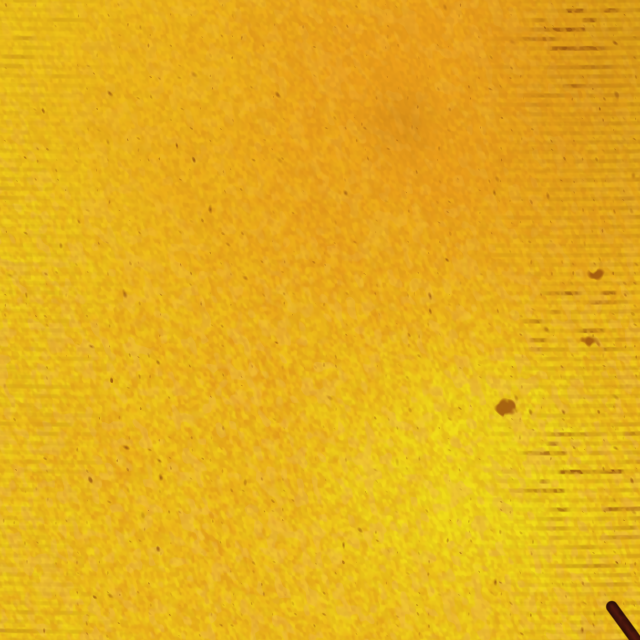
This texture is drawn by a Shadertoy shader. Its source:

```glsl
// Sunlit yellow paper: broad amber and lemon gradients under soft blended
// cellular grain, with faint horizontal ribs, scattered brown flecks,
// a few larger stains on the right and a dark rod at the lower right corner.

const vec3 AMBER  = vec3(0.902, 0.618, 0.098);
const vec3 LEMON  = vec3(0.924, 0.832, 0.095);
const vec3 PALE   = vec3(0.920, 0.715, 0.270);
const vec3 BROWN  = vec3(0.560, 0.300, 0.050);
const vec3 ROD    = vec3(0.240, 0.075, 0.040);

const vec2 WARM_CENTER   = vec2(0.66, 0.82);
const vec2 GLOW_CENTER   = vec2(0.77, 0.25);
const vec2 SMUDGE_CENTER = vec2(0.63, 0.81);
const vec2 ROD_START     = vec2(0.956, 0.052);
const vec2 ROD_END       = vec2(1.010, -0.022);
const float ROD_RADIUS   = 0.009;
const float GRAIN_SCALE  = 105.0;
const float RIB_COUNT    = 68.0;

float hash(vec2 p) {
    vec3 q = fract(p.xyx * 0.1031);
    q += dot(q, q.yzx + 33.33);
    return fract((q.x + q.y) * q.z);
}

vec2 hash2(vec2 p) {
    return vec2(hash(p + 17.3), hash(p + 71.9));
}

// Cellular noise with softly blended cell values, 0 to 1
float cells(vec2 p) {
    vec2 id = floor(p);
    float total = 0.0, weights = 0.0;
    for (int y = -1; y <= 1; y++)
    for (int x = -1; x <= 1; x++) {
        vec2 cell = id + vec2(x, y);
        vec2 d = p - cell - mix(vec2(0.15), vec2(0.85), hash2(cell));
        float w = exp(-4.2 * dot(d, d));
        total += w * hash(cell);
        weights += w;
    }
    return total / max(weights, 1e-5);
}

// One soft slanted fleck in a random share of the grid cells
float flecks(vec2 p, float share) {
    vec2 id = floor(p);
    vec2 d = fract(p) - mix(vec2(0.35), vec2(0.65), hash2(id));
    float angle = 0.5 + 1.2 * (hash(id + 5.1) - 0.5);
    d = mat2(cos(angle), -sin(angle), sin(angle), cos(angle)) * d;
    float size = mix(0.14, 0.30, hash(id + 9.7));
    float r = length(d * vec2(1.7, 0.9)) + 0.12 * (cells(p * 4.0) - 0.5);
    float present = step(hash(id + 31.0), share);
    return present * (1.0 - smoothstep(0.0, size, r)) * mix(0.3, 1.0, hash(id + 43.0));
}

float glow(vec2 p, vec2 center, float radius) {
    vec2 d = (p - center) / radius;
    return exp(-dot(d, d));
}

float segment(vec2 p, vec2 a, vec2 b) {
    vec2 pa = p - a, ba = b - a;
    return length(pa - ba * clamp(dot(pa, ba) / dot(ba, ba), 0.0, 1.0));
}

void mainImage(out vec4 fragColor, in vec2 fragCoord) {
    vec2 uv = fragCoord / iResolution.xy;
    float right = smoothstep(0.68, 1.0, uv.x);
    float left = 1.0 - smoothstep(0.0, 0.25, uv.x);
    float low = 1.0 - smoothstep(0.35, 0.75, uv.y - 0.2 * left);

    // Broad light and grain
    vec2 slanted = vec2(uv.x + 0.25 * uv.y, uv.y * 0.8);
    float coarse = cells(slanted * GRAIN_SCALE);
    float fine = cells(slanted * GRAIN_SCALE * 1.9 + 40.0);
    float cloud = cells(uv * 9.0 + 3.0);
    float grain = 0.55 * coarse + 0.45 * fine - 0.5;
    float tone = 0.44 + 0.13 * left + 0.14 * (cloud - 0.5);
    tone += 0.54 * glow(uv, GLOW_CENTER, 0.23);
    tone -= 0.46 * glow(uv, WARM_CENTER, 0.39);
    tone += grain * mix(0.38, 0.78, low);
    vec3 color = mix(AMBER, LEMON, clamp(tone, -0.05, 1.05));
    float paleGrain = smoothstep(0.52, 0.82, cells(slanted * 95.0 + 90.0));
    color = mix(color, PALE, paleGrain * mix(0.22, 0.50, low));
    color *= 1.0 + 0.06 * (fine - 0.5);

    // Shaded upper right and a faint smudge
    color = mix(color, BROWN, 0.15 * right * smoothstep(0.45, 1.0, uv.y));
    color = mix(color, BROWN, 0.13 * glow(uv, SMUDGE_CENTER, 0.045) * (0.6 + coarse));

    // Horizontal ribs, broken into dark dashes towards the right
    float row = uv.y * RIB_COUNT + 0.15 * sin(uv.x * 9.0);
    float rib = smoothstep(0.2, 1.0, 0.5 + 0.5 * cos(6.28318 * row));
    float rowId = floor(row + 0.5);
    float dash = smoothstep(0.55, 0.85, cells(vec2(uv.x * 34.0, rowId * 2.7)));
    float patches = smoothstep(0.45, 0.70, cells(uv * vec2(5.0, 9.0) + 20.0));
    float ribInk = rib * (0.14 * right + 0.07 * left) * (0.4 + 1.2 * coarse);
    float dashInk = rib * dash * patches * (0.50 * smoothstep(0.74, 0.92, uv.x) + 0.15 * left);
    color = mix(color, BROWN, clamp(ribInk + dashInk * 2.0 * fine, 0.0, 0.8));

    // Fine flecks everywhere, with sparse darker ones
    float ink = 0.45 * flecks(uv * 62.0, 0.16 + 0.10 * right);
    ink = max(ink, 0.80 * flecks(uv * 38.0 + 7.0, 0.05 + 0.04 * right));
    color = mix(color, BROWN, ink);

    // Ragged stains stepping up the right side
    for (int i = 0; i < 3; i++) {
        float n = float(i);
        vec2 center = vec2(0.88 + 0.09 * sin(2.0 * n - 1.5), 0.362 + 0.105 * n);
        vec2 d = (uv - center) * vec2(0.85, 1.1);
        float r = length(d) + 0.012 * (coarse - 0.5);
        float size = 0.013 - 0.002 * n;
        color = mix(color, BROWN * 1.1, 0.85 * (1.0 - smoothstep(size - 0.005, size + 0.002, r)));
    }

    // Rod, lighter along its middle
    float rodDistance = segment(uv, ROD_START, ROD_END);
    vec3 rodColor = ROD * (1.25 - 0.5 * rodDistance / ROD_RADIUS + 0.3 * (fine - 0.5));
    float rodMask = 1.0 - smoothstep(ROD_RADIUS - 0.0015, ROD_RADIUS + 0.0015, rodDistance);
    color = mix(color, rodColor, rodMask);

    fragColor = vec4(clamp(color, 0.0, 1.0), 1.0);
}
```
